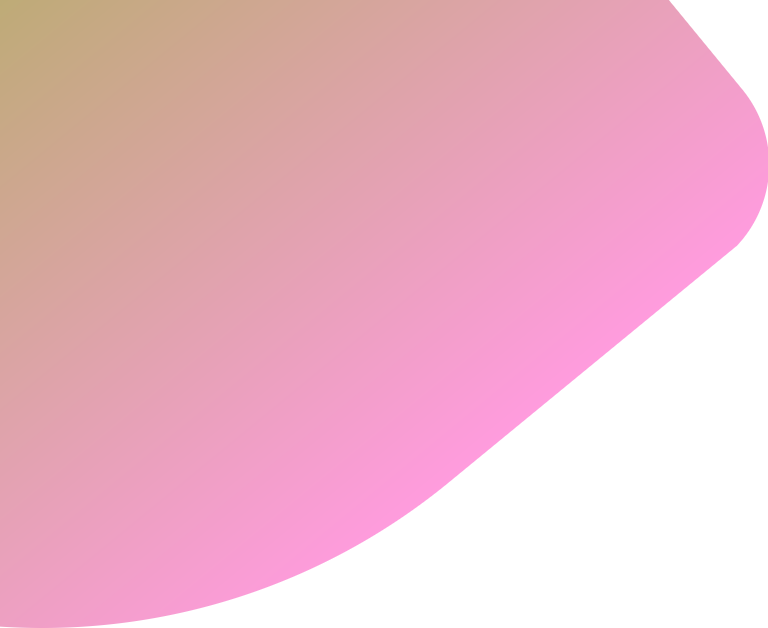
This background is drawn by a Shadertoy shader. Its source:

```glsl
const float TILT = 0.6877;                    // panel rotation, radians
const vec2 SMALL_CENTER = vec2(1.0367, 0.2620);
const float SMALL_RADIUS = 0.1882;
const vec2 LARGE_CENTER = vec2(0.0670, -0.0207);
const float LARGE_RADIUS = 1.0207;
const float GRADIENT_LENGTH = 1.048;
const vec3 OLIVE = vec3(0.745, 0.670, 0.465);
const vec3 PINK = vec3(1.0, 0.610, 0.870);
const vec3 PAPER = vec3(1.0);

// Quarter plane with a rounded corner, open towards negative x and y.
float roundedCorner(vec2 offset, float radius) {
    return length(max(offset, 0.0)) + min(max(offset.x, offset.y), 0.0) - radius;
}

// x runs along the long lower edge, y points outward across it.
vec2 toPanel(vec2 p) {
    float c = cos(TILT), s = sin(TILT);
    return vec2(c * p.x - s * p.y, s * p.x + c * p.y);
}

void mainImage(out vec4 fragColor, in vec2 fragCoord) {
    // Height units, measured down from the top left corner.
    vec2 p = vec2(fragCoord.x, iResolution.y - fragCoord.y) / iResolution.y;
    vec2 panel = toPanel(p);

    // The panel is bounded by a tight right corner and a broad left one.
    vec2 fromSmall = panel - toPanel(SMALL_CENTER);
    vec2 fromLarge = panel - toPanel(LARGE_CENTER);
    fromLarge.x = -fromLarge.x;
    float dist = max(roundedCorner(fromSmall, SMALL_RADIUS),
                     roundedCorner(fromLarge, LARGE_RADIUS));

    // Linear blend across the panel, with a one pixel soft edge.
    vec3 fill = mix(OLIVE, PINK, clamp(panel.y / GRADIENT_LENGTH, 0.0, 1.0));
    float coverage = clamp(0.5 - dist * iResolution.y, 0.0, 1.0);
    fragColor = vec4(mix(PAPER, fill, coverage), 1.0);
}
```
